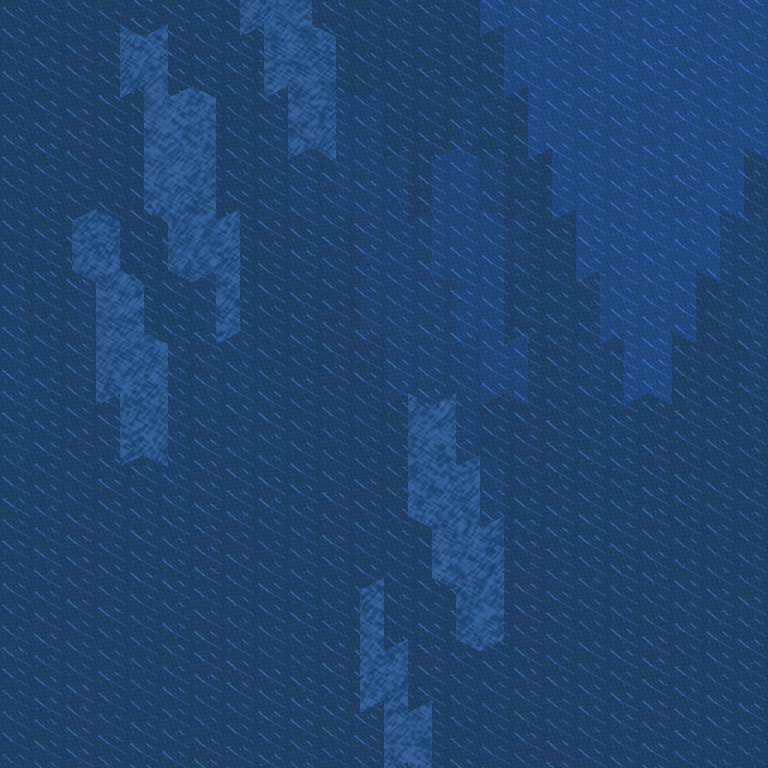
Reproduce this pattern procedurally as a WebGL 2 fragment shader.

```glsl
#version 300 es
precision highp float;
// A map of stretched half-hexagon cells in deep blues: a bright wedge at the
// upper right, slanted pale streaks and faint tinted bands. Cells are chosen by
// shape functions at their centres; fine slanted dashes or hatching lie on top.

uniform vec2 u_resolution;
out vec4 fragColor;

const vec3 DEEP = vec3(0.122, 0.246, 0.392);
const vec3 BLUE = vec3(0.130, 0.282, 0.500);
const vec3 PALE_DARK = vec3(0.115, 0.265, 0.450);
const vec3 PALE_LIGHT = vec3(0.215, 0.390, 0.615);
const vec3 DASH_GLOW = vec3(0.080, 0.155, 0.270);  // added to the ground
const vec3 WEAVE = vec3(0.010, 0.019, 0.029);

const vec2 CELLS = vec2(32.0, 12.5);   // half-hexagon columns and rows
const float ZIGZAG = 0.20;             // height of the slanted cell edges
const float SLANT = 0.28;              // sideways drift of streaks going down
const int STREAKS = 5;
const vec2 STREAK_RADII = vec2(0.040, 0.165);
const float STREAK_SWAY = 0.035;
const vec2 DASH_TILES = vec2(24.0, 36.0);
const float DASH_SHEAR = 0.25;
const float DASH_WIDTH = 0.0012;       // half thickness
const float TAU = 6.2831853;

float hash(vec2 p) {
    return fract(sin(dot(p, vec2(127.1, 311.7))) * 43758.5453);
}

float noise(vec2 p) {
    vec2 i = floor(p), f = fract(p);
    f = f * f * (3.0 - 2.0 * f);
    return mix(mix(hash(i), hash(i + vec2(1, 0)), f.x),
               mix(hash(i + vec2(0, 1)), hash(i + vec2(1, 1)), f.x), f.y);
}

float segmentDistance(vec2 p, vec2 a, vec2 b) {
    vec2 d = b - a;
    return length(p - a - d * clamp(dot(p - a, d) / dot(d, d), 0.0, 1.0));
}

// Centre of the cell at p; edges alternate in slope by column and row
vec2 cellCentre(vec2 p) {
    vec2 q = p * CELLS;
    float column = floor(q.x);
    float edge = floor(q.y + 0.5);
    float rise = fract(q.x);
    if (mod(column + edge, 2.0) > 0.5) rise = 1.0 - rise;
    float row = q.y > edge + ZIGZAG * (rise - 0.5) ? edge : edge - 1.0;
    return (vec2(column, row) + 0.5) / CELLS;
}

// 1 inside a slanted ellipse, 0 outside
float streak(vec2 p, vec2 centre, vec2 radii) {
    vec2 d = p - centre;
    d.x += SLANT * d.y;
    return step(length(d / radii), 1.0);
}

// Streaks step to the right while their height wraps around the canvas
float paleStreaks(vec2 cell) {
    float mask = 0.0;
    for (int i = 0; i < STREAKS; i++) {
        float n = float(i);
        float sway = sin(TAU * n / 4.0);
        vec2 centre = vec2(0.165 + 0.108 * n, fract(0.56 + 0.185 * n));
        centre += STREAK_SWAY * sway * vec2(-1.0, 1.0);
        mask = max(mask, streak(cell, centre, STREAK_RADII * (1.0 + 0.18 * sway)));
    }
    return mask;
}

// Amount of blue in a cell: wedge, two bands and soft patches
float blueAmount(vec2 cell) {
    float leftSide = step(0.62 + 0.42 * (1.0 - cell.y), cell.x);
    float bottom = step(0.47 + 2.6 * max(0.0, cell.x - 0.87), cell.y);
    float wedge = leftSide * bottom * (0.90 + 0.10 * hash(cell));
    float band = 0.70 * streak(cell, vec2(0.615, 0.64), vec2(0.045, 0.16));
    float faintBand = 0.32 * streak(cell, vec2(0.55, 0.56), vec2(0.060, 0.30));
    float patches = noise(vec2(cell.x + SLANT * cell.y, cell.y) * vec2(13.0, 4.0));
    float tint = 0.34 * smoothstep(0.35, 0.85, patches) * smoothstep(0.15, 0.8, cell.y);
    return max(max(wedge, band), max(faintBand, tint));
}

// Repeating chains that fall to the right: dash, thread, tick and fine dots
float dashes(vec2 p, float soft) {
    p.y += DASH_SHEAR * p.x;
    vec2 size = 1.0 / DASH_TILES;
    vec2 tile = p * DASH_TILES;
    vec2 q = fract(tile) * size;
    float strength = 0.75 + 0.35 * hash(floor(tile));
    vec2 dashEnd = vec2(0.38, 0.42) * size;
    float dash = segmentDistance(q, vec2(0.10, 0.66) * size, dashEnd);
    float tick = segmentDistance(q, vec2(0.60, 0.84) * size, vec2(0.74, 0.72) * size);
    float thread = segmentDistance(q, dashEnd, vec2(0.92, 0.16) * size);
    // Dots fill a finer grid, uneven in strength
    vec2 fine = tile * vec2(3.0, 2.0);
    float speck = length((fract(fine) - vec2(0.5, 0.4)) * size / vec2(3.0, 2.0));
    float speckStrength = 0.6 * hash(floor(fine) + 5.0);
    vec4 ink = 1.0 - smoothstep(DASH_WIDTH - soft, DASH_WIDTH + soft, vec4(dash, tick, thread, speck));
    ink *= vec4(0.85, 0.75, 0.35, speckStrength);
    return strength * max(max(ink.x, ink.y), max(ink.z, ink.w));
}

// Two crossing sets of thin short strokes
float hatching(vec2 p) {
    float falling = noise(vec2(p.x - 0.6 * p.y, 0.6 * p.x + p.y) * vec2(95.0, 330.0));
    float rising = noise(vec2(p.x + 1.1 * p.y, p.y - 1.1 * p.x) * vec2(80.0, 260.0) + 37.0);
    return 0.5 * (falling + rising);
}

vec3 surface(vec2 p, float soft) {
    vec2 cell = cellCentre(p);
    float weave = sin(TAU * (70.0 * p.x + 120.0 * p.y)) * sin(TAU * (90.0 * p.x - 60.0 * p.y));
    vec3 ground = mix(DEEP, BLUE, blueAmount(cell)) + WEAVE * weave;
    ground += DASH_GLOW * dashes(p, soft);
    vec3 pale = mix(PALE_DARK, PALE_LIGHT, smoothstep(0.15, 0.85, hatching(p)));
    return mix(ground, pale, paleStreaks(cell));
}

void main() {
    // Four samples per pixel smooth the cell edges
    float pixel = 1.0 / min(u_resolution.x, u_resolution.y);
    vec3 colour = vec3(0.0);
    for (int i = 0; i < 4; i++) {
        vec2 offset = vec2(i % 2, i / 2) * 0.5 - 0.25;
        colour += surface((gl_FragCoord.xy + offset) * pixel, 0.5 * pixel);
    }
    fragColor = vec4(colour / 4.0, 1.0);
}
```
